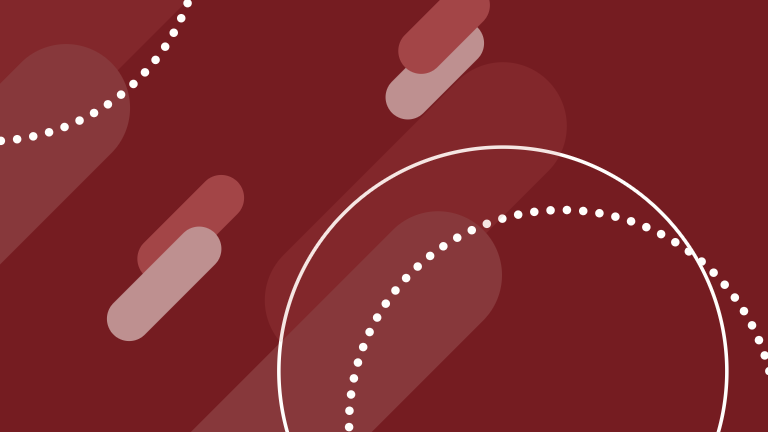
Give the GLSL for this background, as a Shadertoy shader.

```glsl
// Flat maroon backdrop with diagonal rounded bars, a thin ring and dotted arcs.
// Each bar is a capsule distance function tilted 45 degrees; the dots repeat
// by angle around a circle. All lengths are fractions of the canvas height.

const vec3 MAROON = vec3(0.46, 0.11, 0.13);
const vec3 WINE   = vec3(0.51, 0.153, 0.167);
const vec3 DUSK   = vec3(0.53, 0.22, 0.23);
const vec3 BRICK  = vec3(0.64, 0.27, 0.28);
const vec3 ROSE   = vec3(0.745, 0.565, 0.565);
const vec3 WHITE  = vec3(1.0, 0.995, 0.99);
const vec3 BLUSH  = vec3(0.96, 0.90, 0.89);

const float TAU = 6.2831853;
const float BIG_RADIUS = 0.148;
const float BRICK_RADIUS = 0.053;
const float ROSE_RADIUS = 0.0515;
const float ARC_RADIUS = 0.494;
const float DOT_RADIUS = 0.0098;
const float DOT_COUNT = 82.0;

// Smooth coverage of a shape from its signed distance.
float cover(float dist, float pixel) {
    return clamp(0.5 - dist / pixel, 0.0, 1.0);
}

// Capsule running down-left from its upper end; reach is the drop on each axis.
float diagonalBar(vec2 p, vec2 upperEnd, float reach, float radius) {
    vec2 q = upperEnd - p;
    float along = clamp(0.5 * (q.x + q.y), 0.0, reach);
    return length(q - along) - radius;
}

float ring(vec2 p, vec2 center, float radius, float halfWidth) {
    return abs(length(p - center) - radius) - halfWidth;
}

// Evenly spaced dots on a circle, with one dot at the angle phase.
float dottedCircle(vec2 p, vec2 center, float phase) {
    vec2 q = p - center;
    float stepAngle = TAU / DOT_COUNT;
    float index = round((atan(q.y, q.x) - phase) / stepAngle);
    float angle = phase + index * stepAngle;
    return length(q - ARC_RADIUS * vec2(cos(angle), sin(angle))) - DOT_RADIUS;
}

void mainImage(out vec4 fragColor, in vec2 fragCoord) {
    float pixel = 1.0 / iResolution.y;
    vec2 p = (fragCoord - vec2(0.5 * iResolution.x, 0.0)) * pixel;
    p.x += 8.0 / 9.0;

    // Large faint bars
    float wine = cover(diagonalBar(p, vec2(1.164, 0.708), 0.403, BIG_RADIUS), pixel);
    float corner = cover(diagonalBar(p, vec2(0.463, 1.322), 2.0, 0.208), pixel);
    vec3 color = mix(MAROON, WINE, max(wine, corner));

    // Large dusky bars running off the canvas
    float dusk = cover(min(
        diagonalBar(p, vec2(0.153, 0.750), 2.0, BIG_RADIUS),
        diagonalBar(p, vec2(1.014, 0.363), 2.0, BIG_RADIUS)), pixel);
    color = mix(color, DUSK, dusk);

    // Small bars: rose in front on the left, brick in front at the top
    float leftBrick = diagonalBar(p, vec2(0.512, 0.542), 0.141, BRICK_RADIUS);
    float leftRose  = diagonalBar(p, vec2(0.461, 0.424), 0.162, ROSE_RADIUS);
    float topRose   = diagonalBar(p, vec2(1.069, 0.900), 0.125, ROSE_RADIUS);
    float topBrick  = diagonalBar(p, vec2(1.081, 0.988), 0.106, BRICK_RADIUS);
    color = mix(color, BRICK, cover(leftBrick, pixel));
    color = mix(color, ROSE, cover(min(leftRose, topRose), pixel));
    color = mix(color, BRICK, cover(topBrick, pixel));

    // Ring and dotted arcs, softly tinted across the central faint bar
    float lines = ring(p, vec2(1.164, 0.141), 0.5185, 0.0041);
    lines = min(lines, dottedCircle(p, vec2(1.302, 0.020), 1.550));
    lines = min(lines, dottedCircle(p, vec2(-0.028, 1.167), -1.510));
    vec3 lineColor = mix(WHITE, BLUSH, wine * (1.0 - dusk));
    color = mix(color, lineColor, cover(lines, pixel));

    fragColor = vec4(color, 1.0);
}
```
